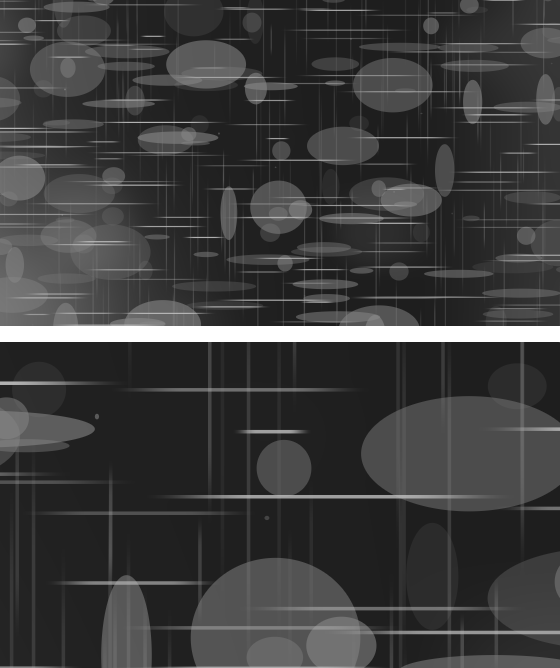
Top: the whole. Bottom: its middle third, enlarged.
Give the GLSL for this background, as a WebGL 2 fragment shader.

```glsl
#version 300 es
precision highp float;

uniform vec2 u_resolution;
out vec4 fragColor;

// Lengths are in canvas heights
const float BASE_GRAY = 0.118;
const float CORNER_GLOW = 0.21;
const float LEFT_GLOW = 0.10;
const float RIGHT_GLOW = 0.075;
const float CLOUD_GAIN = 0.06;
const float DISC_GRAY = 0.54;
const vec2 DISC_ALPHA = vec2(0.12, 0.62);
const float THREAD_GRAY = 0.50;
const vec2 THREAD_ALPHA = vec2(0.10, 0.42);
const vec2 THREAD_LENGTH = vec2(0.10, 0.46);
const float STREAK_GRAY = 0.76;
const vec2 STREAK_ALPHA = vec2(0.30, 0.95);
const vec2 STREAK_LENGTH = vec2(0.08, 0.46);
const float LINE_WIDTH = 0.0036;
const int THREAD_COUNT = 190;
const int STREAK_COUNT = 125;
const vec2 SPREAD = vec2(0.7548777, 0.5698403);

float hash(vec2 p) {
    return fract(sin(dot(p, vec2(12.9898, 78.233))) * 43758.5453);
}

vec4 hash4(float n) {
    return fract(sin(n * vec4(12.9898, 78.233, 39.425, 53.117) + 1.7) * 43758.5453);
}

float valueNoise(vec2 p) {
    vec2 cell = floor(p);
    vec2 f = smoothstep(0.0, 1.0, fract(p));
    float low = mix(hash(cell), hash(cell + vec2(1, 0)), f.x);
    float high = mix(hash(cell + vec2(0, 1)), hash(cell + vec2(1, 1)), f.x);
    return mix(low, high, f.y);
}

// Evenly spread, jittered position reaching slightly past the borders
vec2 scatter(float n, vec2 jitter, vec2 size) {
    return (fract(n * SPREAD + 0.35 * jitter) * 1.08 - 0.04) * size;
}

float ellipseCover(vec2 d, vec2 radius, float pixel) {
    float k = length(d / radius);
    float dist = (k - 1.0) * k / max(length(d / (radius * radius)), 1e-4);
    return clamp(0.5 - dist / pixel, 0.0, 1.0);
}

// Line along x with fading ends
float lineCover(vec2 d, float len, float pixel) {
    float side = clamp((0.5 * LINE_WIDTH - abs(d.y)) / pixel + 0.5, 0.0, 1.0);
    float taper = 1.0 - smoothstep(0.2, 0.5, abs(d.x) / len);
    return side * taper;
}

float addDiscs(float gray, vec2 p, vec2 size, float pixel,
               int count, vec2 minRadius, vec2 maxRadius, float seed) {
    for (int i = 0; i < count; i++) {
        float n = float(i) + seed;
        vec4 h = hash4(n);
        vec2 radius = mix(minRadius, maxRadius, h.zw);
        float cover = ellipseCover(p - scatter(n, h.xy, size), radius, pixel);
        float alpha = mix(DISC_ALPHA.x, DISC_ALPHA.y, fract(h.x * 7.3 + h.w));
        gray = mix(gray, DISC_GRAY, cover * alpha);
    }
    return gray;
}

float background(vec2 p, vec2 size) {
    vec2 corner = p - vec2(0.08, 0.02);
    float gray = BASE_GRAY + CORNER_GLOW * exp(-7.0 * dot(corner, corner));
    gray += LEFT_GLOW * exp(-4.5 * p.x);
    gray += RIGHT_GLOW * smoothstep(0.45, 0.0, size.x - p.x);
    float cloud = valueNoise(p * 3.5 + 4.0);
    return gray + CLOUD_GAIN * smoothstep(0.45, 1.0, cloud);
}

void main() {
    float pixel = 1.0 / u_resolution.y;
    vec2 p = gl_FragCoord.xy * pixel;
    vec2 size = vec2(u_resolution.x * pixel, 1.0);
    float gray = background(p, size);

    // Translucent discs: broad, flat, tall, round and specks
    gray = addDiscs(gray, p, size, pixel, 20, vec2(0.075, 0.045), vec2(0.125, 0.085), 11.0);
    gray = addDiscs(gray, p, size, pixel, 38, vec2(0.07, 0.011), vec2(0.13, 0.021), 57.0);
    gray = addDiscs(gray, p, size, pixel, 14, vec2(0.022, 0.04), vec2(0.042, 0.085), 123.0);
    gray = addDiscs(gray, p, size, pixel, 32, vec2(0.02, 0.021), vec2(0.036, 0.031), 171.0);
    gray = addDiscs(gray, p, size, pixel, 16, vec2(0.025, 0.006), vec2(0.045, 0.010), 229.0);
    gray = addDiscs(gray, p, size, pixel, 14, vec2(0.002), vec2(0.003), 263.0);

    // Faint vertical threads
    for (int i = 0; i < THREAD_COUNT; i++) {
        float n = float(i) + 307.0;
        vec4 h = hash4(n);
        vec2 d = p - scatter(n, h.xy, size);
        float cover = lineCover(d.yx, mix(THREAD_LENGTH.x, THREAD_LENGTH.y, h.z), pixel);
        gray = mix(gray, THREAD_GRAY, cover * mix(THREAD_ALPHA.x, THREAD_ALPHA.y, h.w));
    }

    // Bright horizontal streaks
    for (int i = 0; i < STREAK_COUNT; i++) {
        float n = float(i) + 541.0;
        vec4 h = hash4(n);
        vec2 d = p - scatter(n, h.xy, size);
        float cover = lineCover(d, mix(STREAK_LENGTH.x, STREAK_LENGTH.y, h.z), pixel);
        gray = mix(gray, STREAK_GRAY, cover * mix(STREAK_ALPHA.x, STREAK_ALPHA.y, h.w));
    }

    fragColor = vec4(vec3(gray), 1.0);
}
```
